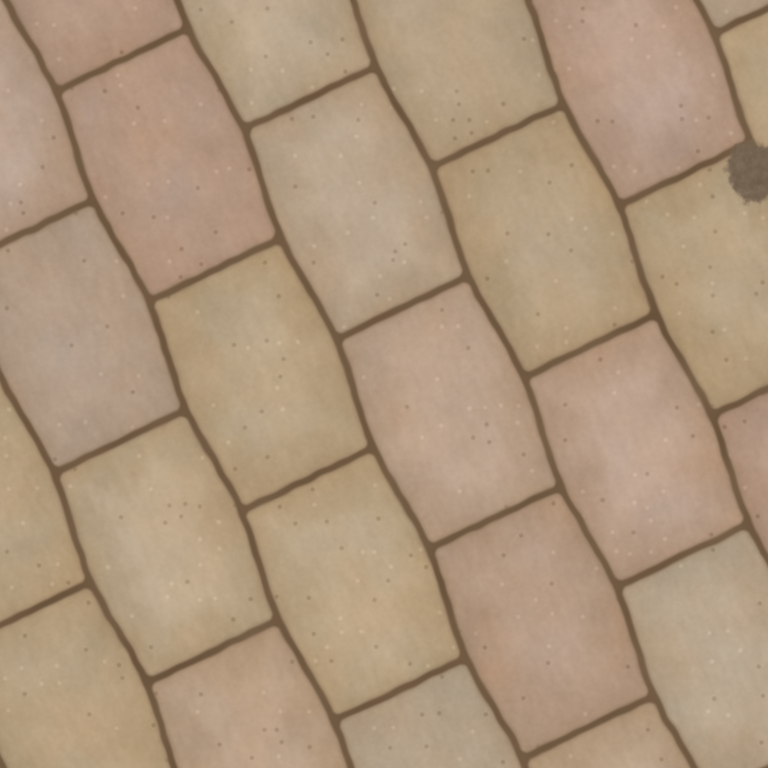
This texture is drawn by a Shadertoy shader. Its source:

```glsl
vec3 hash3(vec2 p) {
    vec3 q = fract(vec3(p.xyx) * vec3(0.1031, 0.1030, 0.0973));
    q += dot(q, q.yxz + 33.33);
    return fract((q.xxy + q.yzz) * q.zyx);
}

float gradientCorner(vec2 cell, vec2 offset) {
    return dot(hash3(cell + 71.0).xy * 2.0 - 1.0, offset);
}

float gradientNoise(vec2 p) {
    vec2 i = floor(p), f = fract(p), e = vec2(1, 0);
    vec2 w = f * f * f * (f * (f * 6.0 - 15.0) + 10.0);
    return mix(mix(gradientCorner(i, f), gradientCorner(i + e, f - e), w.x),
               mix(gradientCorner(i + e.yx, f - e.yx), gradientCorner(i + 1.0, f - 1.0), w.x), w.y);
}

float fbm(vec2 p) {
    float sum = 0.0, amp = 1.0;
    for (int k = 0; k < 4; k++) {
        sum += amp * gradientNoise(p);
        p = mat2(1.6, 1.2, -1.2, 1.6) * p + 9.7;
        amp *= 0.55;
    }
    return sum;
}

// Long joints sway from side to side where the short joints meet them
float longJoint(float column, float along) {
    return column + 0.03 * cos(6.2832 * (along - 0.482 * column));
}

float roundedBox(vec2 p, vec2 halfSize, float radius) {
    vec2 q = abs(p) - halfSize + radius;
    return length(max(q, 0.0)) + min(max(q.x, q.y), 0.0) - radius;
}

void mainImage(out vec4 fragColor, in vec2 fragCoord) {
    vec2 p = fragCoord / iResolution.y;
    float pixel = 1.0 / iResolution.y;

    // Tilted frame: x across the columns, y down along them
    vec2 size = vec2(0.2035, 0.2988);
    vec2 frame = vec2(dot(p, vec2(0.915, 0.404)) - 0.4164, dot(p, vec2(0.404, -0.915)) + 0.7796);
    vec2 ragged = vec2(gradientNoise(p * 38.0), gradientNoise(p * 38.0 + 50.0));
    vec2 q = (frame + 0.0028 * ragged) / size;

    // Column and row of the brick
    float nearest = floor(q.x + 0.5);
    float column = q.x > longJoint(nearest, q.y) ? nearest : nearest - 1.0;
    float left = longJoint(column, q.y), right = longJoint(column + 1.0, q.y);
    float along = q.y - 0.482 * column + 0.02 * (q.x - column - 0.5);
    vec2 id = vec2(column, floor(along));
    vec3 rnd = hash3(id + 40.0), wear = hash3(id + 87.0);

    vec2 local = vec2(q.x - 0.5 * (left + right), fract(along) - 0.5) * size;
    float edge = roundedBox(local, vec2(0.5 * (right - left), 0.5) * size, 0.013);

    // Clay tint of each brick: pink, ochre or grey
    vec3 pink = vec3(0.695, 0.582, 0.500), ochre = vec3(0.700, 0.612, 0.490), grey = vec3(0.672, 0.605, 0.525);
    vec3 color = mix(pink, ochre, smoothstep(0.25, 0.75, rnd.x));
    color = mix(color, grey, 0.75 * smoothstep(0.5, 1.0, rnd.y));
    color += 0.03 * (rnd.z - 0.5);

    // Blotches, lengthwise streaks and fine grain
    vec2 shift = rnd.xy * 30.0;
    color += 0.035 * fbm(local * 14.0 + shift);
    color += vec3(0.022, 0.0, -0.018) * fbm(local * 9.0 - shift);
    color += 0.022 * gradientNoise(frame * vec2(90.0, 35.0));
    color += 0.018 * fbm(p * 130.0);

    // Pale worn middle and dusky rim
    float middle = smoothstep(0.025, 0.075, -edge + 0.022 * fbm(local * 18.0 + shift));
    color += vec3(0.045, 0.05, 0.06) * middle * (0.2 + 0.9 * wear.x);
    color -= vec3(0.025, 0.03, 0.035) * smoothstep(-0.03, 0.0, edge);

    // Scattered pits and pale flecks
    vec2 speckCell = floor(p * 48.0);
    vec3 speck = hash3(speckCell + 11.0);
    float speckDistance = length(fract(p * 48.0) - 0.25 - 0.5 * speck.xy);
    float speckMask = step(0.82, speck.z) * smoothstep(0.22, 0.04, speckDistance);
    color += speckMask * (speck.z > 0.91 ? 0.05 : -0.08);

    // Soiled joints, a soft halo around a dark core
    float depth = 0.85 + 0.3 * gradientNoise(p * 11.0);
    float halo = smoothstep(-0.011, -0.002, edge);
    float core = smoothstep(-0.0055 - pixel, -0.0015, edge);
    color = mix(color, vec3(0.56, 0.47, 0.38), 0.65 * halo);
    color = mix(color, vec3(0.41, 0.32, 0.23), clamp(core * depth, 0.0, 1.0));

    // One broken corner filled with dark grit
    vec2 chip = (p - vec2(0.98, 0.776)) * vec2(1.0, 0.85);
    float chipEdge = length(chip) - 0.033 + 0.012 * fbm(p * 30.0);
    vec3 grit = vec3(0.46, 0.39, 0.32) + 0.06 * fbm(p * 70.0);
    color = mix(color, grit, smoothstep(0.004, -0.004, chipEdge));

    fragColor = vec4(clamp(color, 0.0, 1.0), 1.0);
}
```
